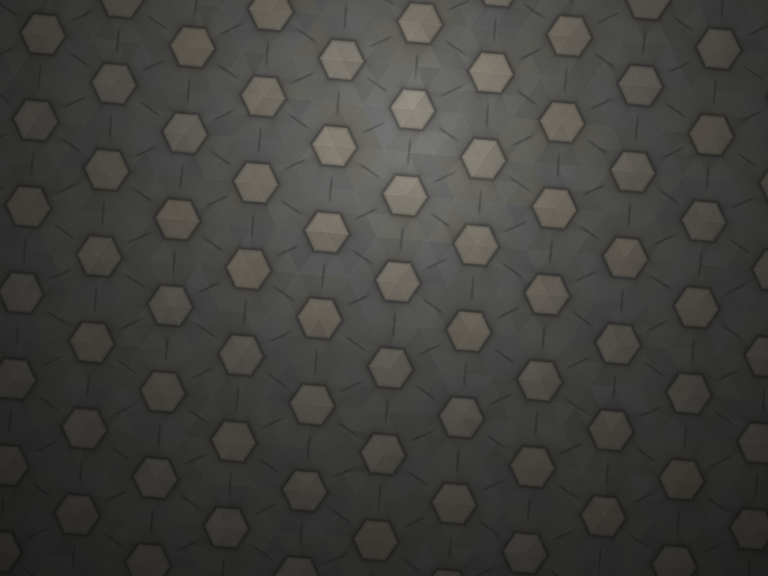
Write a Shadertoy shader that draws this pattern.

```glsl
#define SPACING 0.1502
#define TILT 0.0856
#define ANCHOR vec2(0.0370, 0.1605)
#define STUD_SIZE 0.222
#define SEAM_WIDTH 0.013
#define FACET_CONTRAST 0.09
#define LIGHT_POS vec2(0.040, 0.270)
#define LIGHT_FALLOFF 1.38
#define GROUND_COLOR vec3(0.415, 0.413, 0.398)
#define STUD_COLOR vec3(0.520, 0.500, 0.460)

const float SECTOR = 1.0471976;

float hash(vec3 p) {
    p = fract(p * vec3(0.1031, 0.1130, 0.0973));
    p += dot(p, p.yzx + 33.33);
    return fract((p.x + p.y) * p.z);
}

float noise(vec2 p) {
    vec2 i = floor(p), f = fract(p);
    f = f * f * (3.0 - 2.0 * f);
    vec2 e = vec2(0.0, 1.0);
    return mix(mix(hash(vec3(i, 7.0)), hash(vec3(i + e.yx, 7.0)), f.x),
               mix(hash(vec3(i + e, 7.0)), hash(vec3(i + 1.0, 7.0)), f.x), f.y);
}

// Offset from the nearest centre of a triangular lattice with unit spacing
vec2 latticeOffset(vec2 p) {
    vec2 size = vec2(sqrt(3.0), 1.0);
    vec2 a = mod(p + 0.5 * size, size) - 0.5 * size;
    vec2 b = mod(p, size) - 0.5 * size;
    return dot(a, a) < dot(b, b) ? a : b;
}

float band(float dist, float halfWidth, float soft) {
    return 1.0 - smoothstep(halfWidth - soft, halfWidth + soft, abs(dist));
}

void mainImage(out vec4 fragColor, in vec2 fragCoord) {
    vec2 uv = (fragCoord - 0.5 * iResolution.xy) / iResolution.y;
    float px = 1.0 / (iResolution.y * SPACING);

    // Tilted lattice cell
    float c = cos(TILT), s = sin(TILT);
    vec2 rel = (uv - ANCHOR) / SPACING;
    vec2 p = vec2(c * rel.x - s * rel.y, s * rel.x + c * rel.y);
    vec2 local = latticeOffset(p);
    vec2 cell = round((p - local) * 2.0 / vec2(sqrt(3.0), 1.0)) + 100.0;

    // Sector frame: along points at the neighbour, across runs sideways
    float sector = floor(atan(local.y, local.x) / SECTOR);
    float axis = (sector + 0.5) * SECTOR;
    vec2 dir = vec2(cos(axis), sin(axis));
    float along = dot(local, dir);
    float across = dot(local, vec2(-dir.y, dir.x));
    float spoke = 0.866 * (along * 0.57735 - abs(across));

    // Ground facets: an inner triangle and two outer ones per sector
    float inner = (0.5 - along) * 0.13 / (0.5 - STUD_SIZE) - abs(across);
    float side = smoothstep(-px, px, across);
    vec3 key = vec3(cell, sector + 11.0);
    float outerTone = mix(hash(key + 17.0), hash(key + 31.0), side);
    float innerTone = mix(hash(key + 43.0), hash(key + 59.0), side);
    float tone = mix(outerTone, innerTone, smoothstep(-px, px, inner)) - 0.5;
    vec3 ground = GROUND_COLOR * (1.0 + FACET_CONTRAST * tone);
    ground *= 1.0 + vec3(-0.012, -0.004, 0.028) * (hash(key + 5.0) * 2.0 - 0.8);
    ground *= 1.0 + 0.025 * band(spoke, 0.008, px);
    ground *= 1.0 + 0.025 * band(along - 0.5, 0.010, px);

    // Dark seams halfway between neighbouring studs
    float seam = band(across, SEAM_WIDTH, max(px, 0.013));
    seam *= smoothstep(0.32, 0.42, along);
    ground *= 1.0 - 0.20 * seam;

    // Raised stud with six faces, ridges and a soft shadow
    float edge = along - STUD_SIZE;
    ground *= 1.0 - vec3(0.22, 0.23, 0.25) * exp(-max(edge, 0.0) / 0.045);
    vec3 stud = STUD_COLOR * (1.0 + 0.07 * (hash(key + 71.0) - 0.5));
    stud *= 1.0 + 0.025 * dot(dir, vec2(-0.5, 0.866));
    stud *= mix(vec3(0.985, 0.99, 1.0), vec3(1.015, 1.0, 0.985), hash(vec3(cell, 3.0)));
    stud *= 1.0 + 0.04 * band(spoke, 0.006, px);
    stud *= 1.0 - 0.10 * smoothstep(-0.045, 0.0, edge);
    float blur = max(px, 0.013);
    vec3 color = mix(stud, ground, smoothstep(-blur, blur, edge));
    color *= 1.0 - 0.13 * band(edge - 0.012, 0.016, max(px, 0.016));

    // Mottled wear and a pool of light
    color *= 0.98 + 0.04 * noise(p * 5.0 + 200.0);
    color *= 0.99 + 0.02 * noise(p * 38.0 + 900.0);
    float reach = length(uv - LIGHT_POS);
    color *= 1.08 * exp(-LIGHT_FALLOFF * (sqrt(reach * reach + 0.004) - 0.063));
    fragColor = vec4(color, 1.0);
}
```
